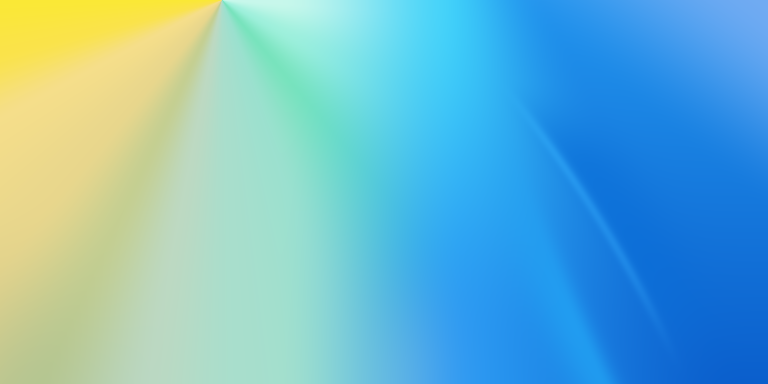
A Shadertoy shader for this background:

```glsl
// Soft fan of yellow, mint and cyan light sweeping into folded blue silk.

// Colour of the fan by angle in degrees: -90 left, 0 straight down, 90 right.
vec3 fanColor(float angle) {
    const vec4 stops[11] = vec4[11](
        vec4(.98, .91, .21, -90.), vec4(.98, .89, .29, -76.),
        vec4(.96, .87, .54, -62.), vec4(.91, .84, .55, -40.),
        vec4(.77, .81, .57, -25.), vec4(.74, .85, .76, -11.),
        vec4(.66, .87, .80, 2.), vec4(.61, .88, .81, 19.),
        vec4(.47, .89, .74, 40.), vec4(.62, .94, .86, 62.),
        vec4(.78, .97, .92, 86.));
    vec3 color = stops[0].rgb;
    for (int i = 1; i < 11; i++) {
        float t = clamp((angle - stops[i - 1].w) / (stops[i].w - stops[i - 1].w), 0., 1.);
        color = mix(color, stops[i].rgb, mix(t, smoothstep(0., 1., t), .5));
    }
    return color;
}

float bell(float x, float width) {
    return exp(-x * x / (width * width));
}

// Blue cloth on the right; depth grows from the top edge down.
vec3 silkColor(float x, float depth) {
    vec3 azure = mix(vec3(.25, .82, .98), vec3(.16, .60, .95), smoothstep(0., .9, depth));
    vec3 deep = mix(vec3(.13, .58, .93), vec3(.04, .37, .80), depth);
    vec3 color = mix(azure, deep, smoothstep(1.14, mix(1.42, 1.95, depth), x));

    // Pale violet light in the top corner and at the lower edge
    float corner = smoothstep(0., 1., (x - 1.3) / .7 - 1.8 * depth);
    color = mix(color, vec3(.44, .67, .95), corner);
    color = mix(color, vec3(.36, .65, .93), .6 * bell(x - 1.06, .14) * smoothstep(.6, 1., depth));

    // Bright ridge, sharper on its right side
    float ridge = x - (1.22 + .22 * depth + .13 * depth * depth);
    float glow = bell(ridge, ridge > 0. ? .04 : .09);
    color = mix(color, vec3(.14, .67, .97), .65 * glow * smoothstep(.2, .9, depth));

    // Dark crease with a thin light rim
    float crease = x - (1.16 + .9 * depth - .24 * depth * depth);
    float fade = smoothstep(.2, .45, depth) * (1. - smoothstep(.65, 1., depth));
    color = mix(color, vec3(.03, .42, .84), .6 * fade * bell(crease - .01, crease > 0. ? .12 : .05));
    return color + vec3(.05, .08, .05) * fade * bell(crease + .035, .015);
}

void mainImage(out vec4 fragColor, in vec2 fragCoord) {
    vec2 p = vec2(2., 1.) * fragCoord / iResolution.xy;
    float depth = 1. - p.y;

    // Fan from an apex on the top edge
    float angle = degrees(atan(p.x - .578, depth + .0001));
    vec3 fan = fanColor(angle);
    fan -= vec3(.07, .04, 0.) * smoothstep(.5, 1., depth) * (1. - smoothstep(0., .5, p.x));

    vec3 color = mix(fan, silkColor(p.x, depth), smoothstep(.72, 1.22, p.x));
    fragColor = vec4(color, 1.);
}
```
